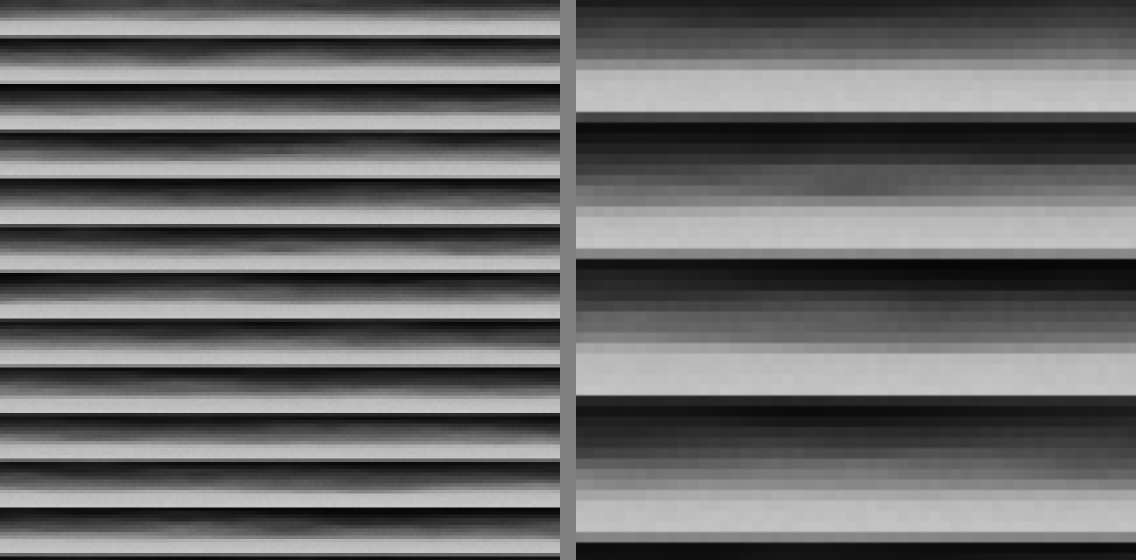
Left, the full canvas; right, a detail of the centre.
Write a three.js fragment shader that draws this texture.

```glsl
// Horizontal grey slats, shaded from black to a bright lip, in coarse streaky cells.
#define SLATS 11.892      // slats down the canvas
#define PHASE 0.777       // offset of the first lip from the top, in slats
#define CELLS 160.0       // coarse cells per side
#define CELL_EDGE 0.16    // half width of the blend between cells
#define BLACK 0.025       // depth of the shadow
#define MID_GREY 0.50     // top of the gradual ramp
#define LIP_GREY 0.73     // flat bright band
#define SLAT_WEAR 0.10    // slow variation along each slat
#define STREAK_WEAR 0.12  // variation between rows of cells
#define GRAIN 0.018       // variation between single cells

varying vec2 vUv;

float hash(vec2 p) {
  vec3 q = fract(vec3(p.xyx) * 0.1031);
  q += dot(q, q.yzx + 33.33);
  return fract((q.x + q.y) * q.z);
}

float noise(vec2 p) {
  vec2 i = floor(p);
  vec2 f = fract(p);
  f = f * f * (3.0 - 2.0 * f);
  return mix(mix(hash(i), hash(i + vec2(1.0, 0.0)), f.x),
             mix(hash(i + vec2(0.0, 1.0)), hash(i + vec2(1.0, 1.0)), f.x), f.y);
}

// Grey across one slat: t is 0 at its shadowed top and 1 at its lip
float slatProfile(float t, float shift) {
  float ramp = clamp((t + shift) / 0.62, 0.0, 1.0);
  float grey = mix(BLACK, MID_GREY, pow(ramp, 1.35));
  grey += (LIP_GREY - MID_GREY) * smoothstep(0.59, 0.73, t + 0.25 * shift);
  return grey + 0.04 * smoothstep(0.73, 1.0, t);
}

// Grey of one cell, averaged over its height
float cellShade(vec2 cell) {
  cell = clamp(cell, vec2(0.0), vec2(CELLS - 1.0));
  vec2 center = (cell + 0.5) / CELLS;
  float slat = floor(center.y * SLATS - PHASE) + 2.0;

  // Wear: slow drift per slat plus long horizontal streaks
  float drift = noise(vec2(center.x * 3.0, slat * 7.3)) - 0.5;
  float streak = noise(vec2(center.x * 6.0 + 19.0, cell.y * 0.65)) - 0.5;
  streak += 0.4 * (noise(vec2(center.x * 22.0, cell.y * 0.8 + 51.0)) - 0.5);
  float shift = SLAT_WEAR * drift + STREAK_WEAR * streak;

  float grey = 0.0;
  for (int k = 0; k < 6; k++) {
    float y = (cell.y + (float(k) + 0.5) / 6.0) / CELLS;
    grey += slatProfile(fract(y * SLATS - PHASE), shift) / 6.0;
  }

  // Fine grain, faint in the shadow
  float grain = hash(cell + 7.0) - 0.5 + 0.8 * streak;
  return grey + GRAIN * grain * smoothstep(0.0, 0.3, grey);
}

void main() {
  // Cells counted from the top, with softened borders
  vec2 p = vec2(vUv.x, 1.0 - vUv.y) * CELLS - 0.5;
  vec2 cell = floor(p);
  vec2 blend = smoothstep(0.5 - CELL_EDGE, 0.5 + CELL_EDGE, fract(p));

  float upper = mix(cellShade(cell), cellShade(cell + vec2(1.0, 0.0)), blend.x);
  float lower = mix(cellShade(cell + vec2(0.0, 1.0)), cellShade(cell + vec2(1.0, 1.0)), blend.x);
  float grey = clamp(mix(upper, lower, blend.y), 0.0, 1.0);
  gl_FragColor = vec4(vec3(grey), 1.0);
}
```
